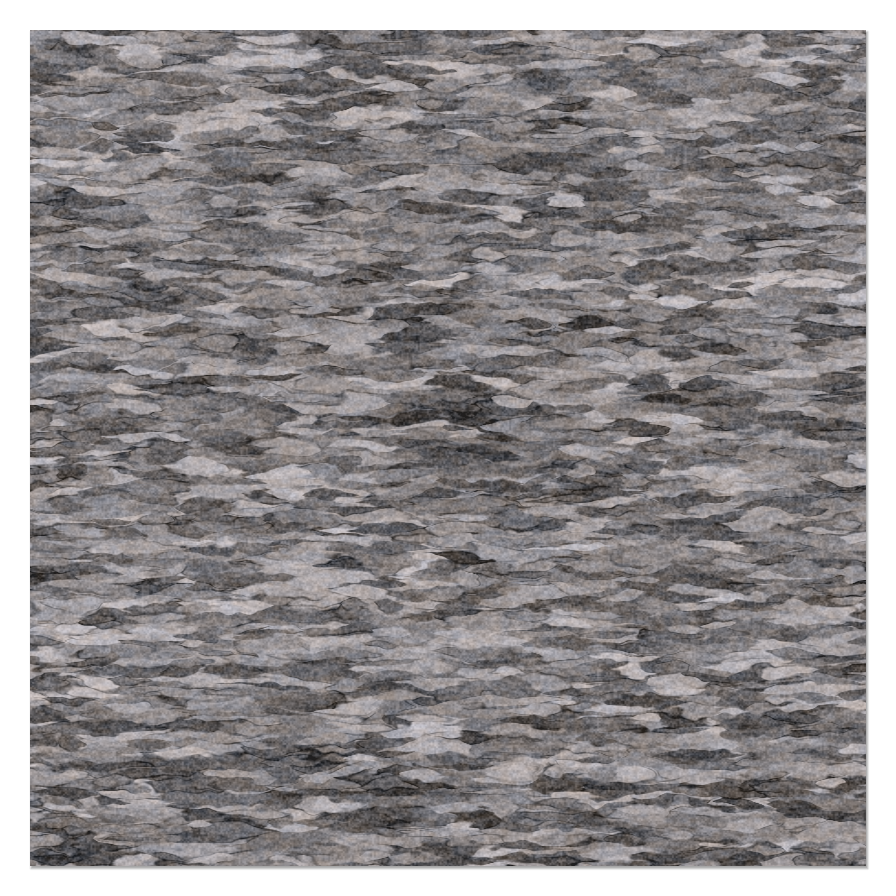
This texture is drawn by a Shadertoy shader. Its source:

```glsl
// A square slab of grey stone-like flooring made of overlapping horizontal flakes, on white.

const vec3 WHITE = vec3(1.0);
const vec3 STONE_TINT = vec3(1.018, 0.985, 0.997);
const vec3 WARM_SHIFT = vec3(0.022, 0.002, -0.022);
const float SLAB_HALF = 0.4665;
const int LAYERS = 5;

// Hashes without sine
float hash1(vec2 p) {
    vec3 h = fract(p.xyx * 0.1031);
    h += dot(h, h.yzx + 33.33);
    return fract((h.x + h.y) * h.z);
}

vec3 hash3(vec2 p) {
    vec3 h = fract(p.xyx * vec3(0.1031, 0.1030, 0.0973));
    h += dot(h, h.yxz + 33.33);
    return fract((h.xxy + h.yzz) * h.zyx);
}

// Smooth value noise in 0..1
float valueNoise(vec2 p) {
    vec2 cell = floor(p);
    vec2 f = fract(p);
    f = f * f * (3.0 - 2.0 * f);
    float low = mix(hash1(cell), hash1(cell + vec2(1.0, 0.0)), f.x);
    float high = mix(hash1(cell + vec2(0.0, 1.0)), hash1(cell + 1.0), f.x);
    return mix(low, high, f.y);
}

vec2 noisePair(vec2 p) {
    return vec2(valueNoise(p), valueNoise(p + 57.3)) - 0.5;
}

// Bends the flake outlines, broadly and finely
vec2 warp(vec2 p) {
    vec2 broad = noisePair(p * vec2(22.0, 60.0)) * vec2(0.030, 0.009);
    vec2 fine = noisePair(p * vec2(85.0, 190.0) + 13.0) * vec2(0.013, 0.004);
    return p + broad + fine;
}

// Lens shape: positive inside, zero on the outline
float lens(vec2 q, float tilt) {
    return 1.0 - q.x * q.x - abs(q.y + tilt * q.x);
}

// Paints one layer of flakes; surface holds tone, warmth and graininess
vec3 paintFlakes(vec3 surface, vec2 p, vec2 cellSize, float presence, float seed, float pixel) {
    vec2 grid = p / cellSize + seed * 7.31;
    vec2 home = floor(grid);
    float fray = valueNoise(p * vec2(42.0, 270.0) + seed * 19.0) - 0.5;
    float veinPatch = smoothstep(0.5, 0.8, valueNoise(p * vec2(30.0, 75.0) + seed * 31.0));
    for (int y = -1; y <= 1; y++) {
        for (int x = -1; x <= 1; x++) {
            vec2 id = home + vec2(x, y);
            vec3 place = hash3(id + seed * 41.7);
            vec3 look = hash3(id + seed * 23.9 + 211.0);
            vec3 shape = hash3(id + seed * 67.1 + 503.0);
            if (shape.z > presence) continue;

            vec2 center = id + 0.15 + 0.7 * place.xy;
            vec2 halfSize = mix(vec2(0.45, 0.32), vec2(0.95, 0.72), shape.xy);
            float inside = lens((grid - center) / halfSize, place.z - 0.5) + 0.6 * fray;
            float soft = 0.10 + 0.6 * pixel / (halfSize.y * cellSize.y);
            float cover = smoothstep(-soft, soft, inside) * mix(0.72, 1.0, look.z);

            // Mostly middle greys, with rare near-black and pale flakes
            float tone = mix(0.28, 0.74, look.x);
            tone -= 0.09 * step(0.94, look.y);
            tone += 0.05 * step(look.y, 0.08);
            float grain = mix(1.15, 0.65, look.x);
            surface = mix(surface, vec3(tone, look.y - 0.5, grain), cover);

            // Broken dark vein along the outline
            float vein = 1.0 - smoothstep(0.0, soft * 1.6, abs(inside));
            surface.x -= 0.15 * vein * veinPatch;
        }
    }
    return surface;
}

vec3 stone(vec2 p, float pixel) {
    vec2 bent = warp(p);
    vec3 surface = vec3(0.50, 0.0, 1.0);
    for (int i = 0; i < LAYERS; i++) {
        float k = float(i) / float(LAYERS - 1);
        vec2 cellSize = mix(vec2(0.098, 0.027), vec2(0.040, 0.0105), k);
        surface = paintFlakes(surface, bent, cellSize, mix(1.0, 0.42, k), float(i) + 1.0, pixel);
    }

    // Streaks, speckle and fine grain inside the flakes
    float streak = valueNoise(p * vec2(75.0, 310.0) + 5.0) - 0.5;
    float speckle = valueNoise(p * vec2(230.0, 330.0) + 91.0) - 0.5;
    float grain = valueNoise(p * vec2(490.0, 530.0) + 37.0) - 0.5;
    float tone = surface.x + surface.z * (0.09 * streak + 0.13 * speckle + 0.15 * grain);

    // Slow drift of light, slightly darker toward the foot
    tone += 0.05 * (valueNoise(p * vec2(3.0, 6.0)) - 0.5) + 0.035 * (p.y - 0.5);
    float warmth = surface.y + 1.6 * (valueNoise(p * vec2(110.0, 190.0) + 71.0) - 0.5);
    return clamp(tone, 0.12, 0.86) * STONE_TINT + WARM_SHIFT * warmth;
}

// Signed distance to a centred square
float squareDistance(vec2 p, float halfSide) {
    vec2 d = abs(p) - halfSide;
    return length(max(d, 0.0)) + min(max(d.x, d.y), 0.0);
}

void mainImage(out vec4 fragColor, in vec2 fragCoord) {
    vec2 p = fragCoord / iResolution.xy;
    float pixel = 1.0 / min(iResolution.x, iResolution.y);
    vec2 fromCenter = p - 0.5;

    // White ground with a thin shadow at the lower right
    float shadow = squareDistance(fromCenter - vec2(0.0015, -0.0025), SLAB_HALF);
    vec3 color = WHITE * (1.0 - 0.35 * (1.0 - smoothstep(-0.002, 0.003, shadow)));

    float slab = squareDistance(fromCenter, SLAB_HALF);
    color = mix(color, stone(p, pixel), 1.0 - smoothstep(-0.5 * pixel, 0.5 * pixel, slab));
    fragColor = vec4(color, 1.0);
}
```
